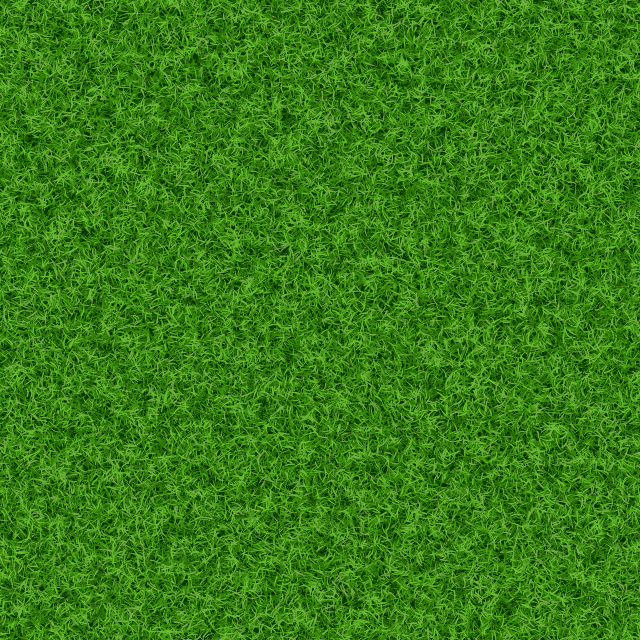
Give the GLSL for this texture, as a WebGL 2 fragment shader.

```glsl
#version 300 es
precision highp float;
// Dense lawn seen from above: short slim blades in random directions.
// Jittered, rotated grids of blades are painted from the dark bottom layer
// to the bright top one; layered sines add clumps of light and shade.

uniform vec2 u_resolution;
out vec4 fragColor;

const float TAU = 6.2831853;
const int   LAYERS = 12;
const float CELL = 0.0115;            // grid spacing, one blade per cell
const vec2  HALF_LENGTH = vec2(0.50, 0.90) * CELL;
const float HALF_WIDTH = 0.00105;
const float BEND = 0.32;
const float EDGE_SOFTNESS = 0.6;      // in pixels
const float LAYER_LIGHT = 0.80;       // brightness gained from bottom to top
const float BLADE_LIGHT = 0.78;       // brightness spread between blades
const float TIP_LIGHT = 0.16;         // brightness gained towards the tip
const float BASE_LIGHT = 0.05;
const float CLUMP_LIGHT = 0.20;
const float STRAW_SHARE = 0.15;

const vec3 DEEP   = vec3(0.015, 0.18, 0.0);
const vec3 SHADE  = vec3(0.12, 0.37, 0.01);
const vec3 GREEN  = vec3(0.19, 0.48, 0.03);
const vec3 BRIGHT = vec3(0.25, 0.58, 0.055);
const vec3 LIGHT  = vec3(0.42, 0.74, 0.20);
const vec3 STRAW  = vec3(0.50, 0.69, 0.32);

vec4 hash4(vec3 v) {
    vec4 h = fract(v.xyzx * vec4(0.1031, 0.1030, 0.0973, 0.1099));
    h += dot(h, h.wzxy + 33.33);
    return fract((h.xxyz + h.yzzw) * h.zywx);
}

mat2 rotation(float angle) {
    float c = cos(angle), s = sin(angle);
    return mat2(c, s, -s, c);
}

// Five greens, evenly spaced from 0 to 1
vec3 grassRamp(float light) {
    float x = clamp(light, 0.0, 1.0) * 4.0;
    vec3 c = mix(DEEP, SHADE, clamp(x, 0.0, 1.0));
    c = mix(c, GREEN, clamp(x - 1.0, 0.0, 1.0));
    c = mix(c, BRIGHT, clamp(x - 2.0, 0.0, 1.0));
    return mix(c, LIGHT, clamp(x - 3.0, 0.0, 1.0));
}

// Three octaves of warped, turned sines, roughly -1 to 1
float clumps(vec2 p) {
    float sum = 0.0;
    vec2 q = p * 70.0;
    for (int octave = 0; octave < 3; octave++) {
        vec2 warp = 1.8 * sin(q.yx * vec2(0.71, 0.63) + vec2(1.3, 4.1));
        vec2 wave = sin(q + warp);
        sum += 0.5 * (wave.x + wave.y);
        q = rotation(1.1) * q * 1.67 + 7.3;
    }
    return sum * 0.6;
}

// Paints one blade over the colour below it
vec3 paintBlade(vec3 below, vec2 offset, vec4 shape, vec4 tone,
                float height, float clump, float pixel) {
    vec2 q = rotation(shape.z * TAU) * offset;
    float halfLength = mix(HALF_LENGTH.x, HALF_LENGTH.y, shape.w);
    float along = clamp(q.x / halfLength, -1.0, 1.0);
    q.y -= BEND * (tone.x * 2.0 - 1.0) * (along * along - 0.33) * halfLength;

    float tip = along * 0.5 + 0.5;
    float halfWidth = HALF_WIDTH * mix(0.7, 1.25, tone.y) * (1.0 - 0.8 * tip * tip);
    float edge = max(abs(q.y) - halfWidth, abs(q.x) - halfLength);
    float soft = EDGE_SOFTNESS * pixel;
    float cover = 1.0 - smoothstep(-soft, soft, edge);

    float light = BASE_LIGHT + LAYER_LIGHT * height + BLADE_LIGHT * (tone.z - 0.5)
                + TIP_LIGHT * along + CLUMP_LIGHT * clump;
    float straw = step(1.0 - STRAW_SHARE, tone.w) * smoothstep(0.3, 0.9, height);
    vec3 colour = mix(grassRamp(light), STRAW, 0.85 * straw);
    return mix(below, colour, cover);
}

void main() {
    float pixel = 1.0 / u_resolution.y;
    vec2 p = gl_FragCoord.xy * pixel;
    float clump = clumps(p);
    vec3 colour = DEEP;

    for (int layer = 0; layer < LAYERS; layer++) {
        float level = float(layer);
        float height = level / float(LAYERS - 1);

        // Each layer has its own turned and shifted grid
        vec2 grid = rotation(level * 2.4) * p / CELL + level * vec2(17.37, 9.71) + 300.0;
        vec2 home = floor(grid);
        for (int j = -1; j <= 1; j++) {
            for (int i = -1; i <= 1; i++) {
                vec2 cell = home + vec2(i, j);
                vec4 shape = hash4(vec3(cell, level + 1.0));
                vec4 tone = hash4(vec3(cell, level + 51.0));
                vec2 offset = (grid - cell - shape.xy) * CELL;
                colour = paintBlade(colour, offset, shape, tone, height, clump, pixel);
            }
        }
    }
    fragColor = vec4(colour, 1.0);
}
```
